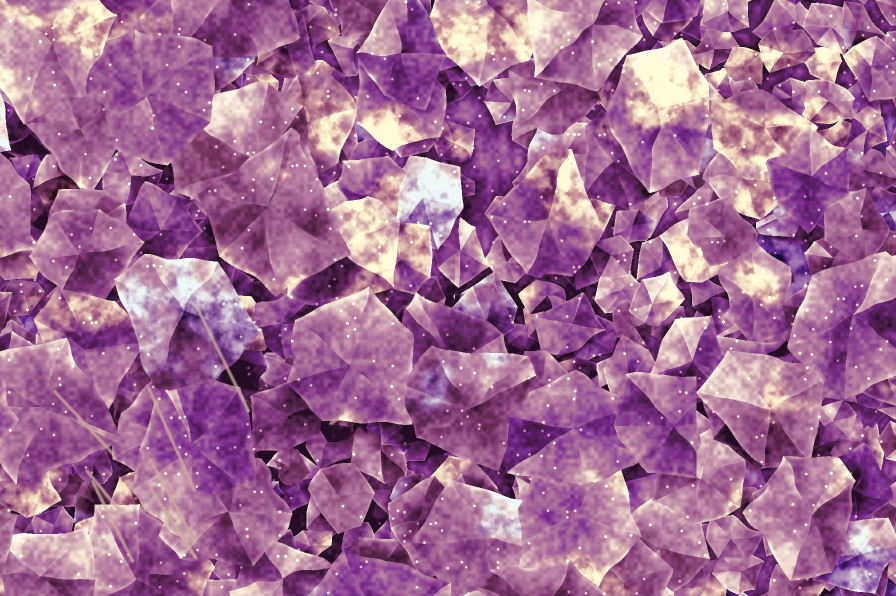
Give the GLSL for this texture, as a Shadertoy shader.

```glsl
// Amethyst geode: three sizes of faceted crystals are scattered on jittered
// grids, small ones below large ones. Each facet gets a tone from light, smoky
// noise, pale rims and frost, and a colour ramp turns the tone into purple.

#define LARGEST_CELL 0.175
#define SIZE_RATIO 0.62
#define FACET_CONTRAST 1.5
#define SMOKE_CONTRAST 3.4
#define FROST_AMOUNT 1.9
#define RIM_GLOW 0.75
#define SHADOW_DEPTH 0.95
#define HOLLOW_DEPTH 1.25
#define TONE_BIAS 0.0

struct Crystal {
    vec2 id;        // random identity
    vec2 facing;    // direction of the visible facet
    float facet;    // random value of the facet
    float rim;      // 0 at the apex, 1 at the outline
    float ridge;    // distance to the neighbouring facet
    float shadow;   // shade cast by larger crystals
    float size;     // cell size, 0 in an open crevice
};

float hash(vec2 p) {
    vec3 q = fract(p.xyx * vec3(0.1031, 0.1030, 0.0973));
    q += dot(q, q.yzx + 33.33);
    return fract((q.x + q.y) * q.z);
}

float noise(vec2 p) {
    vec2 i = floor(p), f = fract(p);
    f = f * f * (3.0 - 2.0 * f);
    return mix(mix(hash(i), hash(i + vec2(1, 0)), f.x),
               mix(hash(i + vec2(0, 1)), hash(i + vec2(1, 1)), f.x), f.y);
}

float fbm(vec2 p) {
    float sum = 0.0, gain = 0.53;
    for (int i = 0; i < 4; i++) {
        sum += gain * noise(p);
        p = mat2(1.6, 1.2, -1.2, 1.6) * p + 11.7;
        gain *= 0.5;
    }
    return sum;
}

float blob(vec2 p, vec2 centre, vec2 radius) {
    vec2 q = (p - centre) / radius;
    return exp(-dot(q, q));
}

float hollow(vec2 p) {
    return max(blob(p, vec2(0.52, 0.32), vec2(0.25, 0.14)),
               0.8 * blob(p, vec2(0.75, 0.42), vec2(0.2, 0.06)));
}

// Keep the topmost irregular pyramid of one grid of crystals
void growLayer(vec2 p, float cell, float seed, float presence, inout Crystal c) {
    float top = -1.0, nearest = 9.0;
    for (int k = 0; k < 9; k++) {
        vec2 grid = floor(p / cell) + vec2(k % 3, k / 3) - 1.0;
        vec2 id = grid + 100.0 + seed * 37.0;
        vec2 centre = grid + 0.5 + 0.7 * (vec2(hash(id), hash(id + 51.3)) - 0.5);
        vec2 q = p / cell - centre;
        if (hash(id + 7.7) > presence || dot(q, q) > 1.7) continue;

        float radius = mix(0.5, 0.78, hash(id + 3.1));
        float turn = 6.2832 * hash(id + 9.4);
        float first = -9.0, second = -9.0, facet = 0.0;
        vec2 facing = vec2(0);
        for (int i = 0; i < 6; i++) {
            float h = hash(id * 1.7 + float(i) * 13.1);
            float angle = turn + 1.0472 * (float(i) + 0.6 * (h - 0.5));
            vec2 dir = vec2(cos(angle), sin(angle));
            float d = dot(q, dir) / (radius * mix(0.65, 1.1, fract(h * 7.3)));
            if (d > first) {
                second = first; first = d; facing = dir; facet = fract(h * 29.7);
            } else second = max(second, d);
        }
        nearest = min(nearest, first);
        float height = hash(id + 21.9) + 0.35 * (1.0 - first);
        if (first < 1.0 && height > top) {
            top = height;
            c = Crystal(id, facing, facet, first, first - second, 0.0, cell);
        }
    }
    if (top < 0.0) c.shadow = max(c.shadow, smoothstep(1.4, 1.0, nearest));
}

// Ramp from crevice black through violet and pink to cream
vec3 amethyst(float t) {
    vec3 c = mix(vec3(0.14, 0.05, 0.14), vec3(0.33, 0.14, 0.30), smoothstep(-2.5, -1.5, t));
    c = mix(c, vec3(0.51, 0.21, 0.49), clamp((t + 1.5) / 0.7, 0.0, 1.0));
    c = mix(c, vec3(0.62, 0.36, 0.57), clamp((t + 0.8) / 0.64, 0.0, 1.0));
    c = mix(c, vec3(0.71, 0.49, 0.63), clamp((t + 0.16) / 0.61, 0.0, 1.0));
    c = mix(c, vec3(0.80, 0.63, 0.69), clamp((t - 0.45) / 0.55, 0.0, 1.0));
    c = mix(c, vec3(0.94, 0.86, 0.82), clamp((t - 1.0) / 0.7, 0.0, 1.0));
    return mix(c, vec3(1.0, 0.98, 0.91), smoothstep(1.7, 2.5, t));
}

vec3 geode(vec2 p) {
    vec2 w = p + 0.012 * (vec2(noise(p * 28.0), noise(p * 28.0 + 40.0)) - 0.5);
    Crystal c = Crystal(vec2(0), vec2(0, 1), 0.5, 0.5, 1.0, 0.0, 0.0);
    float left = 1.0 - smoothstep(0.65, 1.25, p.x);
    growLayer(w, LARGEST_CELL * SIZE_RATIO * SIZE_RATIO, 1.0, 0.95, c);
    growLayer(w, LARGEST_CELL * SIZE_RATIO, 2.0, 0.62, c);
    growLayer(w, LARGEST_CELL, 3.0, 0.3 + 0.3 * left, c);

    // Facet light, smoke and striations
    float smoke = fbm(p * 13.0 + c.id * 3.7 + c.facet * 5.0);
    vec2 along = vec2(dot(p, vec2(-c.facing.y, c.facing.x)) * 85.0, dot(p, c.facing) * 26.0);
    float t = TONE_BIAS + (c.facet - 0.5) * FACET_CONTRAST + (hash(c.id + 2.2) - 0.5) * 0.9;
    t += 0.35 * dot(c.facing, vec2(-0.4, 0.9)) + (smoke - 0.5) * SMOKE_CONTRAST;
    t += 0.7 * (noise(along) - 0.5) + 0.9 * (noise(p * 150.0) - 0.5);

    // Pale rims and ridges, dark hearts and crevices
    float worn = noise(p * 35.0 + 8.0);
    t += 0.8 * (c.rim - 0.65) + RIM_GLOW * smoothstep(0.9, 0.98, c.rim) * smoothstep(0.2, 0.7, worn);
    t += 0.35 * smoothstep(0.07, 0.0, c.ridge) * worn;
    t -= SHADOW_DEPTH * c.shadow + HOLLOW_DEPTH * hollow(p);
    t -= c.size > 0.0 ? 0.0 : 1.5;

    // Frost patches and sparkles
    float glow = blob(p, vec2(0.71, 0.58), vec2(0.12, 0.14)) + 0.4 * blob(p, vec2(1.1, 0.85), vec2(0.35, 0.2));
    float frost = smoothstep(0.58, 0.74, fbm(p * 9.0 + c.id * 0.9) + 0.12 * glow);
    t += FROST_AMOUNT * frost * smoothstep(0.2, 0.65, fbm(p * 55.0)) + 0.4 * glow;
    vec2 speck = floor(p * 95.0);
    vec2 offset = fract(p * 95.0) - 0.3 - 0.4 * vec2(hash(speck + 5.0), hash(speck + 9.0));
    t += 2.2 * step(0.955, hash(speck + 70.0)) * smoothstep(0.32, 0.1, length(offset));

    // Tint: violet hearts, warm or icy frost
    vec3 col = amethyst(t);
    float heart = smoothstep(0.4, -0.8, t) * smoothstep(-2.2, -1.2, t);
    col += heart * (hash(c.id + 4.4) - 0.35) * vec3(-0.03, -0.06, 0.12);
    col += frost * (hash(c.id + 6.6) > 0.8 ? vec3(-0.07, -0.01, 0.06) : vec3(0.02, 0.01, -0.06));

    // Slender pale needles at the lower left
    for (int i = 0; i < 7; i++) {
        vec2 s = vec2(float(i), 3.0);
        vec2 start = vec2(0.04 + 0.36 * hash(s), 0.14 + 0.36 * hash(s + 8.0));
        vec2 span = (0.06 + 0.14 * hash(s + 4.0)) * normalize(vec2(0.4 + 0.6 * hash(s + 6.0), -0.9));
        vec2 q = p - start;
        float d = length(q - span * clamp(dot(q, span) / dot(span, span), 0.0, 1.0));
        col = mix(col, vec3(0.80, 0.68, 0.62), 0.75 * smoothstep(0.0045, 0.001, d));
    }
    return clamp(col, 0.0, 1.0);
}

void mainImage(out vec4 fragColor, in vec2 fragCoord) {
    vec3 sum = vec3(0);
    for (int k = 0; k < 4; k++) {
        vec2 subpixel = 0.5 * vec2(k % 2, k / 2) - 0.25;
        sum += geode((fragCoord + subpixel) / iResolution.y);
    }
    fragColor = vec4(sum / 4.0, 1.0);
}
```
